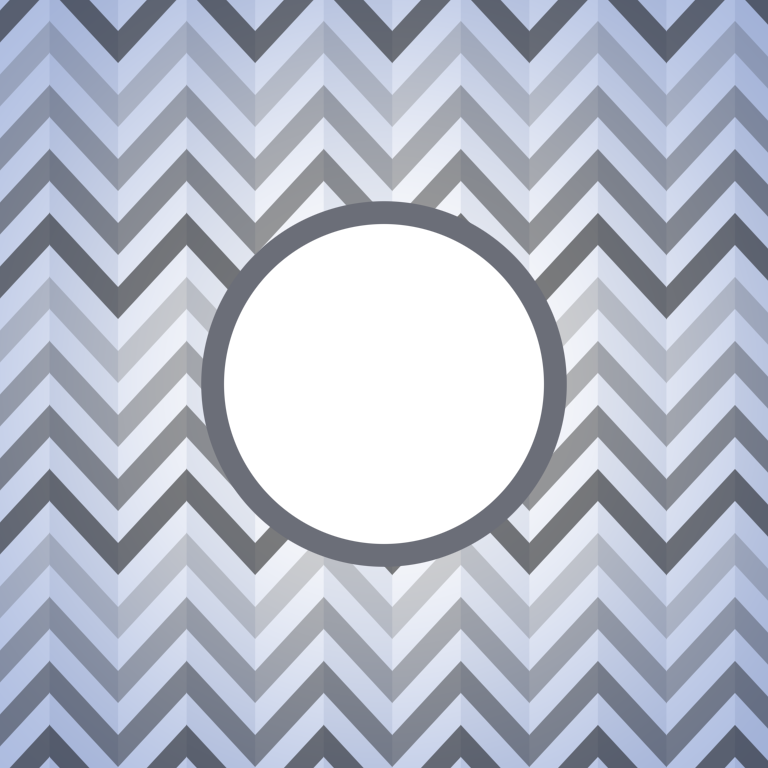
This background is drawn by a three.js fragment shader. Its source:

```glsl
varying vec2 vUv;

const float SOFT = 0.001;

// 1 inside a shape, 0 outside, from a distance that is positive inside
float coverage(float inside) {
  return smoothstep(-SOFT, SOFT, inside);
}

// Folded zigzag stripes in a repeating ramp of four greys
vec3 chevrons(vec2 p) {
  float phase = fract((p.x - 0.0645) / 0.1785);
  float drop = 1.0 - abs(2.0 * phase - 1.0);
  float row = (1.0 - p.y - 0.0273 - 0.0964 * drop) / 0.08333 + 0.25;

  float step4 = mod(floor(row), 4.0);
  vec3 grey = vec3(mix(0.82, 0.49, step4 / 3.0));
  float stripe = coverage((0.25 - abs(fract(row) - 0.5)) * 0.057);
  vec3 color = mix(vec3(0.975, 0.977, 0.985), grey, stripe);

  // Facets falling to the right lie in shade
  float shaded = coverage((0.25 - abs(fract(phase + 0.25) - 0.5)) * 0.1785);
  return color * mix(vec3(1.0), vec3(0.93, 0.94, 0.96), shaded);
}

void main() {
  float radius = length(vUv - 0.5);
  vec3 color = chevrons(vUv);

  // Cool vignette
  vec3 edgeTint = vec3(0.69, 0.75, 0.89);
  color *= mix(vec3(1.0), edgeTint, smoothstep(0.12, 0.76, radius));

  // Ringed disc
  color = mix(color, vec3(0.42, 0.43, 0.47), coverage(0.238 - radius));
  color = mix(color, vec3(1.0), coverage(0.2083 - radius));

  gl_FragColor = vec4(color, 1.0);
}
```
